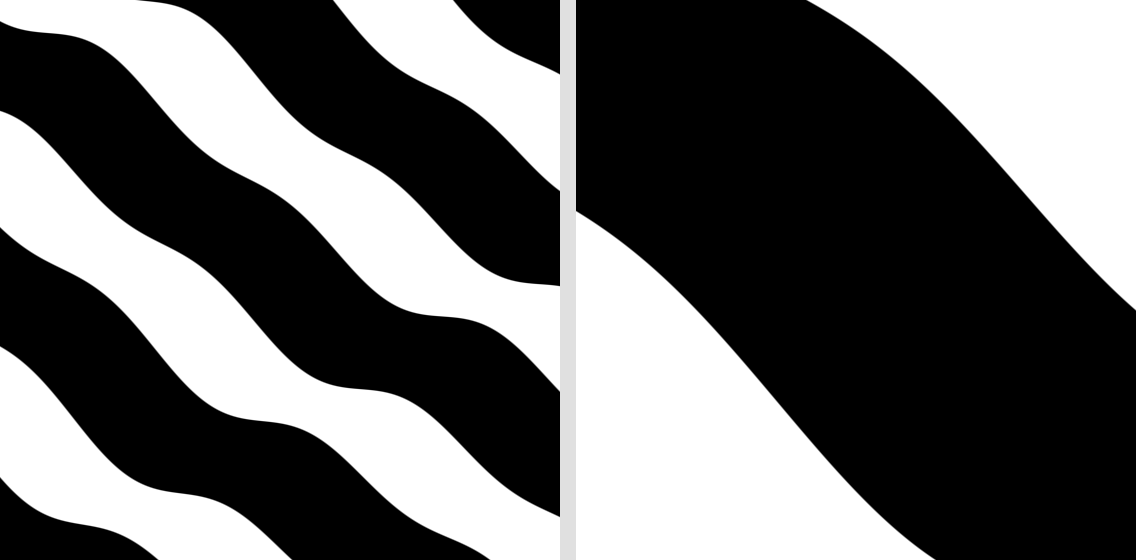
Left, the full canvas; right, a detail of the centre.
Write a WebGL 2 fragment shader that draws this pattern.

```glsl
#version 300 es
precision highp float;

uniform vec2 u_resolution;
out vec4 fragColor;

const float TAU = 6.2831853;
const float PERIOD = 0.406; // vertical distance between bands

// Vertical sway of the band at level, as a sum of a short and a long wave
float sway(float x, float level) {
    float lane = level + 0.0234 * cos(TAU * level / PERIOD);
    float shortWave = cos(TAU * (x - 0.371 + 0.803 * lane) / 0.349);
    float longWave = cos(TAU * (x - 0.632 + 0.67 * lane) / 0.755);
    return 0.004 + 0.0234 * shortWave + 0.026 * longWave;
}

// Solves level + sway(x, level) = height by fixed-point steps
float bandLevel(vec2 p) {
    float height = 1.0 - p.y - 0.707 * p.x;
    float level = height;
    for (int i = 0; i < 20; i++) {
        level = height - sway(p.x, level);
    }
    return level;
}

void main() {
    vec2 uv = gl_FragCoord.xy / u_resolution;
    float level = bandLevel(uv);

    // Signed distance to the nearest white band, positive inside
    float fromCentre = abs(mod(level - 0.1145, PERIOD) - 0.5 * PERIOD);
    float inside = 0.0885 - fromCentre;

    float blur = 0.7 * fwidth(level);
    vec3 black = vec3(0.0);
    vec3 white = vec3(1.0);
    fragColor = vec4(mix(black, white, smoothstep(-blur, blur, inside)), 1.0);
}
```
